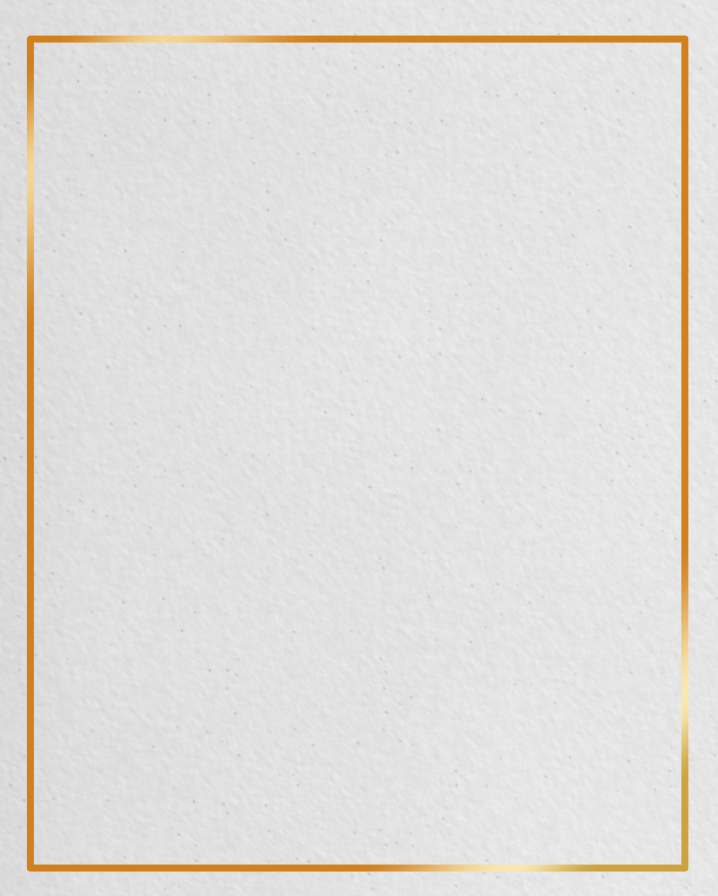
Write a Shadertoy shader that draws this background.

```glsl
float hash(vec2 p) {
    vec3 q = fract(p.xyx * vec3(0.1031, 0.1030, 0.0973));
    q += dot(q, q.yzx + 33.33);
    return fract((q.x + q.y) * q.z);
}

float valueNoise(vec2 p) {
    vec2 i = floor(p), f = fract(p);
    f = f * f * (3.0 - 2.0 * f);
    return mix(mix(hash(i), hash(i + vec2(1, 0)), f.x),
               mix(hash(i + vec2(0, 1)), hash(i + vec2(1, 1)), f.x), f.y);
}

// Fibre height, slightly stretched along the falling diagonal
float paperHeight(vec2 p) {
    vec2 q = vec2(p.x - p.y, (p.x + p.y) * 1.35) + 7.0;
    return 0.6 * valueNoise(q * 95.0) + 0.4 * valueNoise(q * 190.0 + 31.0);
}

// Sparse dark flecks, one candidate per grid cell
float flecks(vec2 p) {
    vec2 g = p * 62.0, cell = floor(g);
    vec2 center = 0.25 + 0.5 * vec2(hash(cell + 11.0), hash(cell + 47.0));
    vec2 d = fract(g) - center;
    d = vec2(d.x + d.y, (d.x - d.y) * 0.7);
    float strength = smoothstep(0.82, 1.0, hash(cell + 83.0));
    return strength * (1.0 - smoothstep(0.04, 0.2, length(d)));
}

vec3 paper(vec2 p) {
    // Soft light from the right, shaded left edge
    float shade = 0.874 + 0.028 * smoothstep(0.0, 0.75, p.x);
    shade -= 0.015 * (1.0 - smoothstep(0.0, 0.12, p.x));
    shade += 0.012 * (valueNoise(p * 7.0 + 3.0) - 0.5);

    // Embossed grain
    float relief = paperHeight(p) - paperHeight(p + vec2(0.0022, 0.0022));
    shade += 0.045 * relief + 0.02 * (valueNoise(p * 150.0 + 19.0) - 0.5);
    return vec3(shade - 0.09 * flecks(p));
}

// Metallic gradient running from the upper left to the lower right
vec3 gold(float t) {
    vec3 orange = vec3(0.82, 0.50, 0.11);
    vec3 cream = vec3(0.96, 0.84, 0.58);
    vec3 paleGold = vec3(0.98, 0.91, 0.69);
    vec3 olive = vec3(0.80, 0.64, 0.24);
    float glint = smoothstep(0.10, 0.23, t) * (1.0 - smoothstep(0.22, 0.41, t));
    vec3 color = mix(orange, cream, glint);
    color = mix(color, paleGold, smoothstep(1.36, 1.54, t));
    return mix(color, olive, smoothstep(1.54, 1.64, t));
}

float boxDistance(vec2 p, vec2 halfSize) {
    vec2 d = abs(p) - halfSize;
    return length(max(d, 0.0)) + min(max(d.x, d.y), 0.0);
}

void mainImage(out vec4 fragColor, in vec2 fragCoord) {
    vec2 uv = fragCoord / iResolution.xy;
    vec2 p = uv * vec2(0.8, 1.0);
    float pixel = 1.0 / iResolution.y;

    // Thin rectangular frame
    float edge = boxDistance(p - vec2(0.3985, 0.4938), vec2(0.3646, 0.4626));
    float line = abs(edge) - 0.0039;
    float mask = 1.0 - smoothstep(-0.7 * pixel, 0.7 * pixel, line);

    vec3 color = mix(paper(p), gold(p.x + 1.0 - p.y), mask);
    fragColor = vec4(color, 1.0);
}
```
